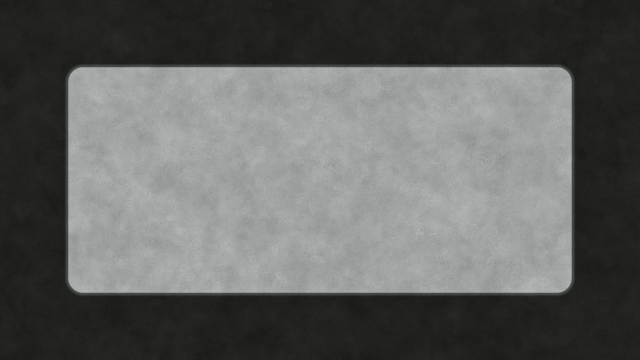
This background is drawn by a WebGL 2 fragment shader. Its source:

```glsl
#version 300 es
precision highp float;
// A pale rounded panel on a near-black ground, both covered in worn plaster.
// The plaster is layered value noise and fine grain, overlaid with small
// coils: short rows of overlapping rings scattered over a jittered grid.

#define PANEL_HALF vec2(0.700, 0.3140)
#define PANEL_RADIUS 0.042
#define RIM_WIDTH 0.008
#define PATCH_SCALE 16.0
#define GRAIN_SCALE 260.0
#define COIL_CELL 0.050
#define COIL_RADIUS 0.0088
#define COIL_STROKE 0.0013
#define COIL_TONE 0.027
#define PANEL_COLOR vec3(0.630, 0.643, 0.637)
#define GROUND_COLOR vec3(0.130, 0.130, 0.121)
#define RIM_COLOR vec3(0.270, 0.290, 0.285)

uniform vec2 u_resolution;
out vec4 fragColor;

float hash(vec2 p) {
    vec3 q = fract(vec3(p.xyx) * 0.1031);
    q += dot(q, q.yzx + 33.33);
    return fract((q.x + q.y) * q.z);
}

float valueNoise(vec2 p) {
    vec2 i = floor(p), f = fract(p);
    f = f * f * (3.0 - 2.0 * f);
    float low = mix(hash(i), hash(i + vec2(1, 0)), f.x);
    float high = mix(hash(i + vec2(0, 1)), hash(i + vec2(1, 1)), f.x);
    return mix(low, high, f.y);
}

// Layered noise, centred on zero
float patches(vec2 p) {
    float sum = 0.0, amp = 0.5;
    for (int i = 0; i < 4; i++) {
        sum += amp * (valueNoise(p) - 0.5);
        p = mat2(1.6, 1.2, -1.2, 1.6) * p + 17.3;
        amp *= 0.68;
    }
    return sum;
}

float roundedBox(vec2 p, vec2 halfSize, float radius) {
    vec2 q = abs(p) - halfSize + radius;
    return length(max(q, 0.0)) + min(max(q.x, q.y), 0.0) - radius;
}

// One layer of scattered coils; positive is light, negative is dark
float coils(vec2 p, float seed, float pixel) {
    vec2 home = floor(p / COIL_CELL);
    float tone = 0.0;
    for (int y = -1; y <= 1; y++)
    for (int x = -1; x <= 1; x++) {
        vec2 cell = home + vec2(x, y);
        vec2 key = cell + seed * 37.0 + 200.0;
        vec2 jitter = vec2(hash(key + 3.1), hash(key + 71.7));
        vec2 local = p - (cell + jitter) * COIL_CELL;
        float angle = 6.2832 * hash(key + 133.9);
        vec2 along = vec2(cos(angle), sin(angle));
        float size = COIL_RADIUS * mix(0.55, 1.1, hash(key + 211.3));
        float dist = 1.0;
        for (int k = 0; k < 4; k++) {
            float t = float(k) - 1.5;
            vec2 bend = vec2(-along.y, along.x) * t * t * 0.22;
            vec2 q = local - (along * t * 1.05 + bend) * size;
            dist = min(dist, abs(length(q) - size));
        }
        float ink = 1.0 - smoothstep(COIL_STROKE - 0.4 * pixel, COIL_STROKE + 0.4 * pixel, dist);
        float strength = 2.0 * hash(key + 307.5) - 1.0;
        tone = mix(tone, sign(strength) * sqrt(abs(strength)), ink);
    }
    return tone;
}

void main() {
    float pixel = 1.0 / u_resolution.y;
    vec2 p = (gl_FragCoord.xy - 0.5 * u_resolution) * pixel;

    // Plaster relief shared by the panel and the ground
    float cloud = patches(p * PATCH_SCALE + 50.0);
    float grain = valueNoise(p * GRAIN_SCALE + 400.0) - 0.5;
    float curls = 0.0;
    for (int i = 0; i < 4; i++) {
        float seed = float(i) + 1.0;
        float wear = valueNoise(p * 14.0 + 90.0 * seed);
        curls += coils(p + seed * 0.021, seed, pixel) * smoothstep(0.2, 0.65, wear);
    }
    float relief = 0.105 * cloud + 0.026 * grain + COIL_TONE * clamp(curls, -1.4, 1.4);

    // Ground with a soft shadow around the panel
    float d = roundedBox(p, PANEL_HALF, PANEL_RADIUS);
    float shadow = 0.012 * exp(-max(d, 0.0) / 0.03);
    vec3 ground = GROUND_COLOR + 0.42 * relief - shadow;

    // Panel with a faint bright bevel inside its edge
    float bevel = 0.022 * exp(-max(-d, 0.0) / 0.012);
    vec3 panel = PANEL_COLOR + relief + bevel;

    // Grey rim fading outward, then the panel on top
    float rim = 1.0 - smoothstep(0.2 * RIM_WIDTH, 1.4 * RIM_WIDTH, d);
    vec3 color = mix(ground, RIM_COLOR + 0.5 * relief, rim);
    float edge = max(pixel, 0.003);
    color = mix(color, panel, 1.0 - smoothstep(-edge, 0.5 * edge, d));
    fragColor = vec4(color, 1.0);
}
```
